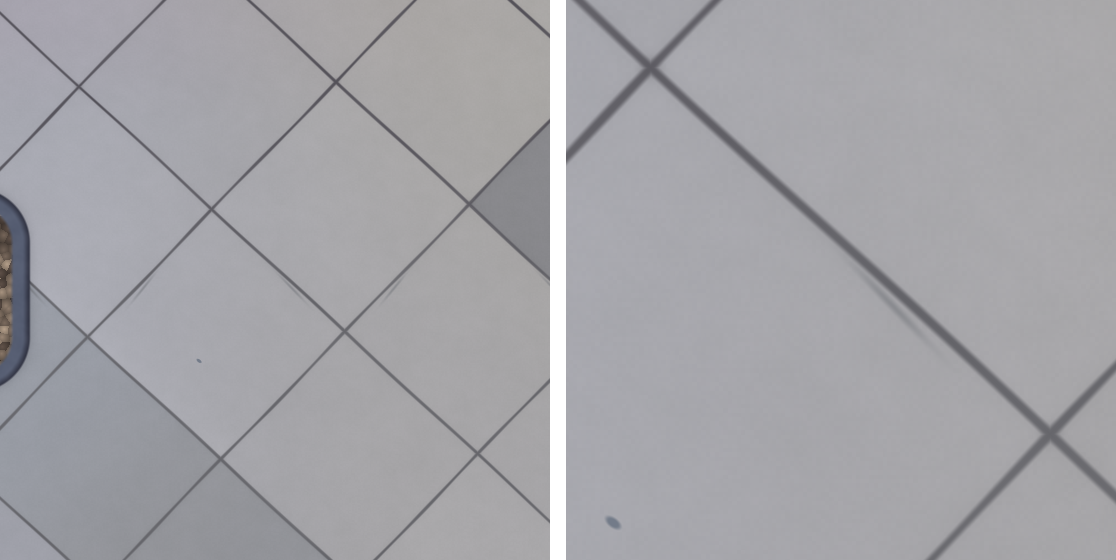
Left, the full canvas; right, a detail of the centre.
This pattern is drawn by a WebGL 2 fragment shader. Its source:

```glsl
#version 300 es
precision highp float;
// Pale grey floor tiles laid on the diagonal, with thin dark joints.
// A skewed lattice gives tile ids and joint distances; hashes and layered
// sines vary the tiles, and a rounded tray of pebbles sits at the left edge.
uniform vec2 u_resolution;
out vec4 fragColor;

float hash(vec2 p) {
  return fract(sin(dot(p, vec2(127.1, 311.7))) * 4375.85);
}

// Soft layered sines, about -1 to 1
float mottle(vec2 p) {
  float sum = 0.0, amp = 0.5;
  for (int i = 0; i < 4; i++) {
    sum += amp * sin(p.x + 1.7 * sin(p.y * 0.8)) * sin(p.y + 1.3 * sin(p.x * 0.7));
    p = mat2(1.5, 1.1, -1.1, 1.5) * p + 2.3;
    amp *= 0.6;
  }
  return sum;
}

// Cellular noise: distance to the nearest pebble centre, and its tone
vec2 pebbles(vec2 p) {
  vec2 cell = floor(p), best = vec2(9.0, 0.0);
  for (int y = -1; y <= 1; y++)
    for (int x = -1; x <= 1; x++) {
      vec2 c = cell + vec2(x, y);
      float d = length(c + vec2(hash(c), hash(c + 7.3)) - p);
      if (d < best.x) best = vec2(d, hash(c + 3.1));
    }
  return best;
}

float roundBox(vec2 p, vec2 halfSize, float radius) {
  vec2 d = abs(p) - halfSize + radius;
  return length(max(d, 0.0)) + min(max(d.x, d.y), 0.0) - radius;
}

// Distance to the nearest integer on each lattice axis
vec2 jointDistance(vec2 q) {
  return abs(fract(q + 0.5) - 0.5) * 0.32;
}

float stroke(float d, float halfWidth, float soft) {
  return 1.0 - smoothstep(halfWidth - soft, halfWidth + soft, d);
}

void main() {
  vec2 p = gl_FragCoord.xy / u_resolution.y;
  float soft = max(1.0 / u_resolution.y, 0.0018);

  // Lattice coordinates: x counts tiles down to the right, y up to the right
  mat2 lattice = mat2(0.237, -0.2188, 0.2214, 0.2279);
  vec2 q = inverse(lattice) * (p - vec2(0.379, 0.6263));
  q += 0.003 * sin(q.yx * 5.0 + 1.0);
  vec2 tile = floor(q);

  // Glaze: cool at the left, warm at the upper right
  vec3 color = mix(vec3(0.645, 0.65, 0.685), vec3(0.655, 0.65, 0.658), smoothstep(0.0, 0.8, p.x));
  color += vec3(0.008, 0.004, -0.012) * smoothstep(0.9, 1.6, p.x + p.y - 0.2);
  color += vec3(0.01, -0.006, 0.0) * smoothstep(0.75, 1.0, p.y) * (1.0 - p.x);
  color += 0.02 * exp(-14.0 * dot(p - vec2(0.1, 0.58), p - vec2(0.1, 0.58)));
  color += 0.014 * (hash(tile + 2.0) - 0.5);

  // Darker tiles: one at the right, and a row at the lower left
  if (tile == vec2(1.0, 1.0)) color = vec3(0.535, 0.535, 0.55);
  if (tile.y == -2.0 && tile.x < 2.0)
    color = mix(vec3(0.6, 0.615, 0.65), vec3(0.575, 0.58, 0.6), smoothstep(-0.2, 1.2, q.x));
  if (tile.y < -2.0) color -= 0.02;

  // Pale glow on the tile edge beside the dark row
  color += 0.025 * exp(-9.0 * abs(q.y + 1.0)) * step(-1.0, q.y) * step(q.x, 1.0);

  // Cloudy stains and fine grain
  color += 0.008 * mottle(p * 17.0) + 0.006 * mottle(p * 75.0) * vec3(1.0, 0.8, 1.1);
  color += 0.008 * (hash(floor(p * 380.0)) - 0.5);

  // Joints, with worn stretches
  vec2 d = jointDistance(q);
  float wear = 0.88 + 0.12 * mottle(p * 11.0 + 4.0);
  float width = 0.0025 + 0.0004 * sin(p.x * 23.0 + p.y * 31.0);
  vec3 grout = mix(vec3(0.41, 0.41, 0.43), vec3(0.34, 0.33, 0.36), smoothstep(0.4, 0.8, p.y));
  float joint = max(stroke(d.x, width, soft), stroke(d.y, width, soft));
  color = mix(color, grout, joint * wear);
  color = mix(color, grout, 0.35 * exp(-pow(length(d) / 0.006, 2.0)));
  color -= 0.03 * exp(-min(d.x, d.y) / 0.004);

  // Faint doubled strokes where joints cross the middle band
  vec2 g = jointDistance(q + vec2(-0.028, 0.025) + (p.y - 0.485) * vec2(0.4, -0.3));
  float band = exp(-pow((p.y - 0.485) / 0.022, 2.0));
  float ghost = max(stroke(g.x, 0.0018, soft), stroke(g.y, 0.0018, soft));
  color = mix(color, vec3(0.47, 0.48, 0.5), 0.6 * band * ghost);

  // Small chip
  vec2 chip = mat2(0.8, 0.6, -0.6, 0.8) * (p - vec2(0.3555, 0.3555));
  color = mix(color, vec3(0.4, 0.44, 0.5), 0.8 * stroke(length(chip * vec2(1.0, 1.9)), 0.005, 0.002));

  // Tray: soft shadow, blue rim, pebbles
  float tray = roundBox(p - vec2(-0.0586, 0.482), vec2(0.112, 0.182), 0.098);
  color -= 0.06 * exp(-max(tray, 0.0) / 0.008);
  vec3 rim = mix(vec3(0.2, 0.21, 0.27), vec3(0.34, 0.37, 0.45), smoothstep(0.0, 0.014, -tray));
  rim += 0.02 * mottle(p * 60.0);
  vec2 stone = pebbles(p * 62.0);
  vec3 gravel = mix(vec3(0.33, 0.28, 0.25), vec3(0.68, 0.6, 0.52), stone.y * stone.y);
  gravel *= 1.1 - 0.45 * stone.x;
  rim = mix(rim, gravel, smoothstep(0.028, 0.036, -tray));
  color = mix(color, rim, stroke(tray, 0.0, soft * 1.3));

  fragColor = vec4(clamp(color, 0.0, 1.0), 1.0);
}
```
